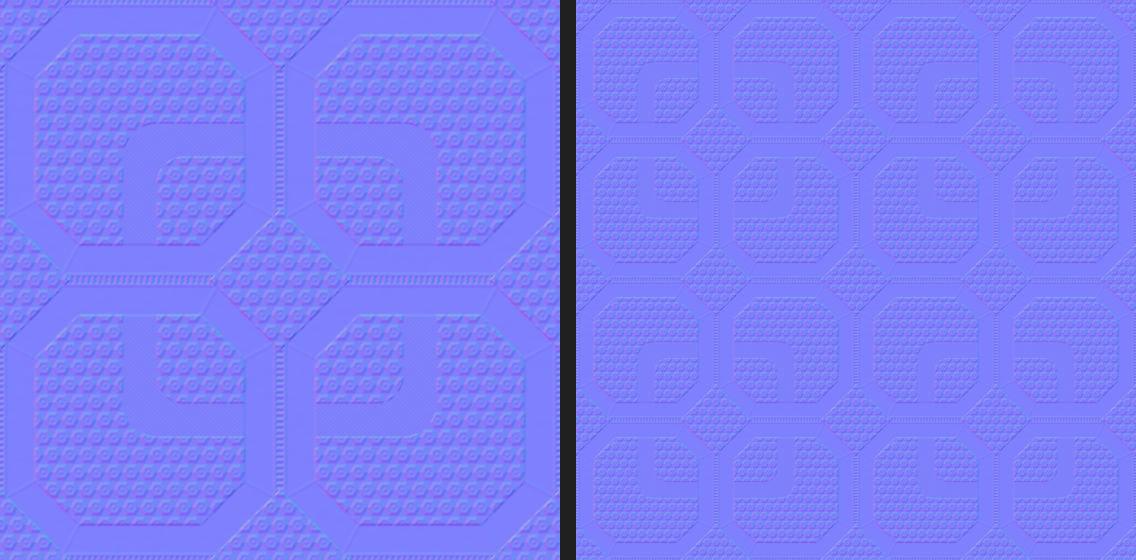
Left, the tile; right, the same tile 2 across and 2 down.
Reproduce this texture map procedurally as a WebGL 2 fragment shader.

```glsl
#version 300 es
precision highp float;
// Normal map of a panelled floor: two by two octagonal frames over pressed hexagons,
// with rung strips between frames and one hatched rounded band in the middle.
// A height field is built from distance functions, then its slope becomes colour.

uniform vec2 u_resolution;
out vec4 fragColor;

// The canvas is 32 units wide: one unit per hexagon, 16 per octagon.
const float SPAN = 32.0;

float hash(vec2 p) {
    vec3 q = fract(p.xyx * vec3(0.1031, 0.1030, 0.0973));
    q += dot(q, q.yzx + 33.33);
    return fract((q.x + q.y) * q.z);
}

// Value noise that wraps after `period` lattice cells
float wrappedNoise(vec2 p, float period) {
    vec2 i = floor(p), f = fract(p);
    f = f * f * (3.0 - 2.0 * f);
    float bottom = mix(hash(mod(i, period)), hash(mod(i + vec2(1, 0), period)), f.x);
    float top = mix(hash(mod(i + vec2(0, 1), period)), hash(mod(i + 1.0, period)), f.x);
    return mix(bottom, top, f.y);
}

float roundedSquare(vec2 p, float halfSize, float radius) {
    vec2 q = abs(p) - halfSize + radius;
    return length(max(q, 0.0)) + min(max(q.x, q.y), 0.0) - radius;
}

// Staggered rows of close-set sunken hexagons, each with a soft dimpled stud
float hexField(vec2 p) {
    float row = floor(p.y + 0.5);
    vec2 local = vec2(fract(p.x + 0.5 * mod(row, 2.0) + 0.5) - 0.5, p.y - row);
    vec2 q = abs(local);
    float hexEdge = max(q.y, q.x * 0.866 + q.y * 0.5) - 0.48;
    float r = length(local);
    float wall = 0.037 * smoothstep(-0.23, 0.02, hexEdge);
    float stud = 0.015 * (1.0 - smoothstep(0.12, 0.32, r));
    float dimple = 0.015 * (1.0 - smoothstep(0.0, 0.18, r));
    return wall + stud - dimple;
}

float height(vec2 p) {
    vec2 local = mod(p, 16.0) - 8.0;
    vec2 a = abs(local);
    float m = max(a.x, a.y);

    // 0 at the inner edge of the frame, 1 at the outer edge
    float straight = (m - 5.98) / 1.64;
    float diagonal = (a.x + a.y - 9.46) / 2.54;
    float t = max(straight, diagonal);

    float field = hexField(p);

    // Hatched rounded band inside the octagons
    vec2 c = p - 0.5 * SPAN;
    float band = max(roundedSquare(c, 9.0, 2.0), -roundedSquare(c, 7.0, 1.5));
    float bandMask = (1.0 - smoothstep(-0.09, 0.06, band)) * (1.0 - step(0.5, t));
    float hatch = 0.0035 * sin(6.2831853 * 4.0 * (p.x + p.y));
    float h = mix(field, 0.037 + hatch, bandMask);

    // Strips of rungs between neighbouring frames
    float along = a.x > a.y ? local.y : local.x;
    float across = 8.0 - m;
    float rung = 1.0 - smoothstep(0.10, 0.38, abs(fract(along * 3.0) - 0.5));
    rung *= 1.0 - smoothstep(0.14, 0.25, across);
    float stripMask = step(0.5, straight) * (1.0 - smoothstep(0.97, 1.03, diagonal));
    h = mix(h, 0.040 + 0.024 * rung, stripMask);

    // Raised frame with mitred corners
    float frame = smoothstep(-0.06, 0.06, t) * (1.0 - smoothstep(0.95, 1.05, t));
    float mitre = 1.0 - smoothstep(0.0, 0.08, abs(straight - diagonal));
    h = mix(h, 0.055 - 0.008 * mitre, frame);

    // Faint unevenness
    return h + 0.004 * wrappedNoise(p * 2.0, 64.0);
}

void main() {
    vec2 p = gl_FragCoord.xy / u_resolution * SPAN;
    vec2 e = vec2(0.05, 0.0);
    vec2 slope = vec2(height(p - e.xy) - height(p + e.xy),
                      height(p + e.yx) - height(p - e.yx)) / (2.0 * e.x);

    // Red faces right, green faces down; blue fades on steep parts
    vec2 tilt = 0.5 * slope / sqrt(1.0 + dot(slope, slope));
    fragColor = vec4(vec2(0.496, 0.502) + tilt, 0.997 - 0.45 * length(tilt), 1.0);
}
```
